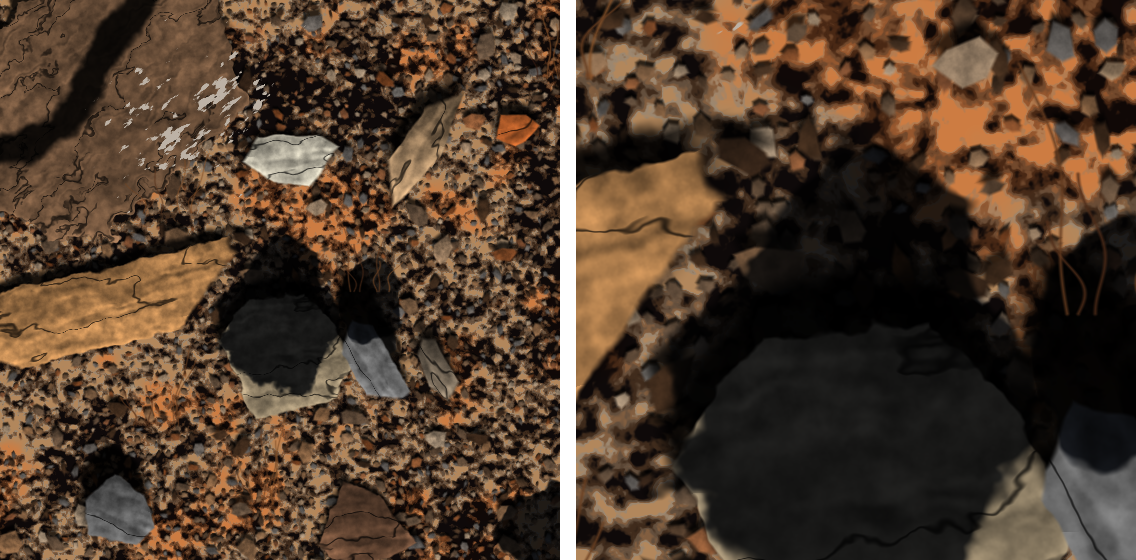
Left, the full canvas; right, a detail of the centre.
This texture is drawn by a WebGL 2 fragment shader. Its source:

```glsl
#version 300 es
precision highp float;
uniform vec2 u_resolution;
out vec4 fragColor;

float soft;

float hash(vec2 p) {
  vec3 v = fract(p.xyx * 0.1031);
  v += dot(v, v.yzx + 33.33);
  return fract((v.x + v.y) * v.z);
}

float noise(vec2 p) {
  vec2 i = floor(p), f = fract(p), e = vec2(1, 0);
  f = f * f * (3.0 - 2.0 * f);
  return mix(mix(hash(i), hash(i + e), f.x), mix(hash(i + e.yx), hash(i + e.xx), f.x), f.y);
}

float fbm(vec2 p) {
  float sum = 0.0, amp = 0.533;
  for (int i = 0; i < 4; i++) {
    sum += amp * noise(p);
    p = mat2(1.6, 1.2, -1.2, 1.6) * p + 7.3;
    amp *= 0.5;
  }
  return sum;
}

vec2 wobble(vec2 p) { return vec2(fbm(p), fbm(p + 40.0)) - 0.5; }

vec2 spin(vec2 v, float a) { return mat2(cos(a), -sin(a), sin(a), cos(a)) * v; }

// Earth palette from deep shade (0) to sunlit sand (1)
vec3 earth(float t) {
  vec3 c = mix(vec3(0.055, 0.035, 0.035), vec3(0.25, 0.17, 0.11), smoothstep(0.14, 0.42, t));
  c = mix(c, vec3(0.39, 0.31, 0.24), smoothstep(0.45, 0.64, t));
  c = mix(c, vec3(0.51, 0.37, 0.25), smoothstep(0.66, 0.8, t));
  c = mix(c, vec3(0.61, 0.53, 0.44), smoothstep(0.81, 0.9, t));
  return mix(c, vec3(0.7, 0.53, 0.36), smoothstep(0.91, 0.98, t));
}

// Distance to an irregular convex polygon
float chip(vec2 q, vec2 size, float seed) {
  float d = -9.0;
  for (float i = 0.0; i < 6.0; i++) {
    float a = (i + 0.7 * hash(vec2(i, seed))) * 1.0472;
    d = max(d, dot(q / size, vec2(cos(a), sin(a))) - 0.72 - 0.3 * hash(vec2(seed, i + 9.0)));
  }
  return d * min(size.x, size.y);
}

float segment(vec2 p, vec2 a, vec2 b) {
  vec2 v = b - a;
  return length(p - a - v * clamp(dot(p - a, v) / dot(v, v), 0.0, 1.0));
}

// Small stones: one chip per cell, shadow above it
void gravel(inout vec3 col, vec2 p, float scale, float density) {
  vec2 g = p * scale;
  for (int k = 0; k < 9; k++) {
    vec2 cell = floor(g) + vec2(k % 3 - 1, k / 3 - 1);
    if (hash(cell + scale) > density) continue;
    float seed = floor(hash(cell + 31.7) * 900.0), tone = hash(cell + 57.1);
    vec2 v = g - cell - 0.2 - 0.6 * vec2(hash(cell + 3.3), hash(cell + 8.9));
    vec2 size = vec2(0.38, 0.18 + 0.15 * tone) * (0.6 + 0.5 * hash(cell + 71.0));
    float d = chip(spin(v, seed), size, seed);
    float shade = chip(spin(v - vec2(-0.03, 0.2), seed), size, seed);
    col *= mix(1.0, 0.25, smoothstep(0.06, -0.08, shade));
    vec3 body = earth(0.32 + 0.62 * tone);
    body = mix(body, vec3(0.36), step(0.8, hash(cell + 13.0)) * 0.8);
    body = mix(body, vec3(0.52, 0.27, 0.12), step(0.86, hash(cell + 23.0)) * 0.7);
    body *= 0.6 + 0.7 * fbm(p * 120.0) - 0.5 * v.y;
    col = mix(col, body, smoothstep(soft * scale, -soft * scale, d));
  }
}

// Large layered stone with long shadow, strata and cracks
void slab(inout vec3 col, vec2 p, vec2 c, vec2 size, float turn, vec3 tint, float reach) {
  if (length(p - c) > max(size.x, size.y) * 1.5 + reach) return;
  float seed = floor(c.x * 97.0 + c.y * 531.0), shade = 1.0;
  vec2 w = p - c + 0.25 * min(size.x, size.y) * wobble(p * 28.0), q = spin(w, turn);
  for (float i = 1.0; i < 4.0; i++)
    shade = min(shade, chip(spin(w - vec2(-0.2, 1) * reach * i / 3.0, turn), size, seed));
  col *= mix(1.0, 0.14, smoothstep(0.008, -0.008, shade));
  float d = chip(q, size, seed);
  float strata = noise(vec2(q.x * 18.0, q.y * 130.0 + 2.6 * fbm(p * 12.0)));
  float crack = abs(fbm(q * vec2(7, 20) + seed) - 0.5);
  float light = 0.5 + 0.38 * strata + 0.65 * fbm(p * 75.0) - 0.14 * w.y / size.y;
  light *= mix(0.35, 1.0, smoothstep(0.0, 0.025, crack)) * (0.7 + 0.6 * fbm(p * 9.0 + seed));
  light += 0.25 * smoothstep(-0.012, 0.0, d) * step(w.y, 0.0);
  col = mix(col, tint * light, smoothstep(soft, -soft, d));
}

void main() {
  vec2 p = gl_FragCoord.xy / u_resolution.y;
  soft = 0.0008 + 0.8 / u_resolution.y;

  // Gritty soil lit from below
  vec2 g = p + 0.012 * wobble(p * 30.0);
  float relief = noise(g * 105.0 + vec2(0, 0.6)) - noise(g * 105.0);
  float n = 0.51 + 1.05 * (fbm(g * 72.0) - 0.5) + 0.6 * (fbm(p * 6.0) - 0.5) + 0.28 * relief;
  vec3 col = earth(smoothstep(0.22, 0.8, n));
  col *= mix(vec3(1), vec3(1.15, 0.92, 0.72), smoothstep(0.5, 0.7, fbm(p * 11.0 + 5.0)));
  gravel(col, p, 62.0, 0.5);
  gravel(col, p, 33.0, 0.35);
  gravel(col, p, 17.0, 0.2);

  // Bedrock with a dark cleft and pale flecks
  slab(col, p, vec2(0.16, 0.86), vec2(0.31, 0.25), 0.75, vec3(0.39, 0.29, 0.21), 0.02);
  vec2 w = p + 0.05 * wobble(p * 16.0), bend = vec2(0.11, 0.77);
  float cleft = min(segment(w, vec2(0.25, 1), bend), segment(w, bend, vec2(0, 0.72)));
  col *= mix(0.13, 1.0, smoothstep(0.016, 0.034, cleft));
  float fleck = fbm(spin(p, 0.7) * vec2(40, 95)) - 1.6 * segment(p, vec2(0.29, 0.76), vec2(0.4, 0.83));
  col = mix(col, vec3(0.74, 0.7, 0.65), smoothstep(0.57, 0.64, fleck));

  // Loose slabs
  slab(col, p, vec2(0.16, 0.44), vec2(0.29, 0.085), 0.26, vec3(0.64, 0.46, 0.28), 0.02);
  slab(col, p, vec2(0.518, 0.723), vec2(0.08, 0.046), 0.08, vec3(0.64, 0.62, 0.56), 0.01);
  slab(col, p, vec2(0.755, 0.74), vec2(0.125, 0.035), 1.02, vec3(0.48, 0.39, 0.29), 0.03);
  slab(col, p, vec2(0.51, 0.37), vec2(0.105, 0.13), 0.1, vec3(0.56, 0.5, 0.4), 0.03);
  slab(col, p, vec2(0.66, 0.35), vec2(0.088, 0.045), -1.0, vec3(0.38), 0.09);
  slab(col, p, vec2(0.78, 0.34), vec2(0.06, 0.027), -1.1, vec3(0.36, 0.32, 0.27), 0.02);
  slab(col, p, vec2(0.215, 0.085), vec2(0.07, 0.055), -0.3, vec3(0.35), 0.06);
  slab(col, p, vec2(0.645, 0.05), vec2(0.075, 0.07), 0.1, vec3(0.37, 0.26, 0.19), 0.01);
  slab(col, p, vec2(0.92, 0.77), vec2(0.034, 0.03), 0.4, vec3(0.56, 0.29, 0.13), 0.02);

  // Deep shadows
  float ragged = 0.6 * (fbm(p * 24.0) - 0.5);
  float deep = length((p - vec2(0.5, 0.44)) / vec2(0.175 - 0.16 * p.y, 0.135));
  deep = min(deep, length((p - vec2(0.66, 0.46)) / vec2(0.055, 0.075)));
  deep = min(deep, length(p - vec2(0.97, 0.05)) / 0.085) + ragged;
  col *= mix(vec3(0.18, 0.2, 0.24), vec3(1), smoothstep(0.93, 1.03, deep));

  // Dry stems in scattered tufts
  for (float i = 0.0; i < 28.0; i++) {
    float tuft = mod(i, 5.0), r = hash(vec2(i, 4)), lean = hash(vec2(i, 8)) - 0.5;
    vec2 v = p - vec2(hash(vec2(tuft, 61)) + 0.09 * lean, fract(0.1 + 0.38 * tuft));
    float tall = 0.05 + 0.12 * r * r, s = clamp(v.y / tall, 0.0, 1.0);
    float d = length(v - vec2(0.07 * lean * s * s + 0.004 * sin(s * 7.0 + i), s * tall));
    vec3 stem = mix(vec3(0.16, 0.07, 0.05), vec3(0.52, 0.32, 0.16), hash(vec2(i, 2)));
    col = mix(col, stem, 0.8 * smoothstep(0.0009 + soft, 0.0009 - soft, d));
  }
  fragColor = vec4(clamp(col, 0.0, 1.0), 1);
}
```
